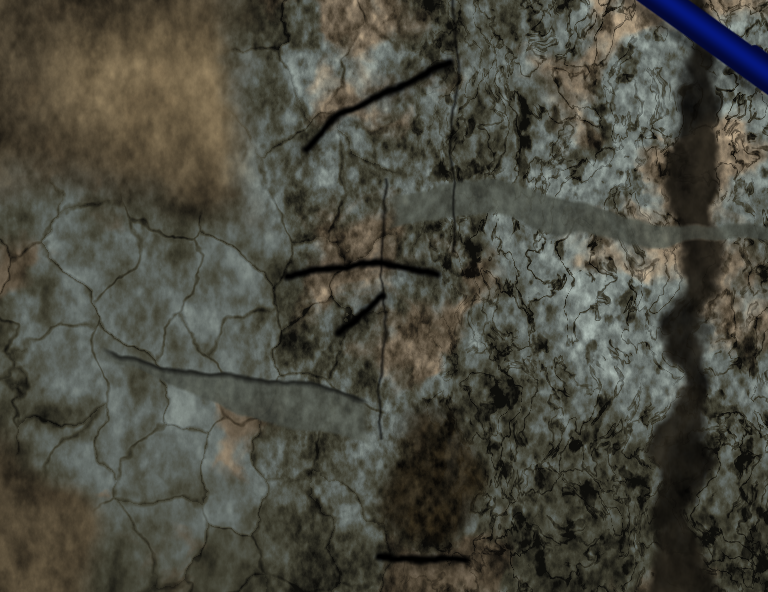
Write a WebGL 1 fragment shader that draws this texture.

```glsl
precision highp float;
uniform vec2 u_resolution;

float hash(vec2 p) {
  vec3 h = fract(p.xyx * 0.1031);
  h += dot(h, h.yzx + 33.33);
  return fract((h.x + h.y) * h.z);
}

float noise(vec2 p) {
  vec2 i = floor(p), f = fract(p);
  f = f * f * (3.0 - 2.0 * f);
  return mix(mix(hash(i), hash(i + vec2(1, 0)), f.x),
             mix(hash(i + vec2(0, 1)), hash(i + vec2(1, 1)), f.x), f.y);
}

float fbm(vec2 p) {
  float sum = 0.0, amp = 0.5;
  for (int i = 0; i < 5; i++) {
    sum += amp * noise(p);
    p = mat2(1.6, 1.2, -1.2, 1.6) * p + 17.3;
    amp *= 0.5;
  }
  return sum;
}

// x: distance to the facet border, y: random shade of the facet
vec2 facets(vec2 p) {
  vec2 cell = floor(p);
  float near = 9.0, next = 9.0, shade = 0.0;
  for (int j = -1; j <= 1; j++)
    for (int i = -1; i <= 1; i++) {
      vec2 c = cell + vec2(i, j);
      float d = length(c + vec2(hash(c), hash(c + 51.0)) - p);
      if (d < near) { next = near; near = d; shade = hash(c + 9.0); }
      else next = min(next, d);
    }
  return vec2(next - near, shade);
}

float segment(vec2 p, vec2 a, vec2 b) {
  vec2 d = b - a;
  return length(p - a - d * clamp(dot(p - a, d) / dot(d, d), 0.0, 1.0));
}

float below(float edge, float soft, float x) {
  return 1.0 - smoothstep(edge - soft, edge + soft, x);
}

void main() {
  vec2 p = gl_FragCoord.xy / u_resolution.y;
  vec2 warp = vec2(fbm(p * 9.0), fbm(p * 9.0 + 40.0)) - 0.5;
  vec2 q = p + 0.12 * warp;
  vec2 c = p + 0.045 * warp;
  float broad = fbm(p * 4.0 + 7.0) - 0.5;
  float blotch = fbm(p * vec2(26, 17)) - 0.5;
  float grain = fbm(p * vec2(95, 65) + 3.0) - 0.5;

  // Regions
  float left = below(0.47, 0.08, q.x);
  float white = smoothstep(0.84, 0.98, q.x) * smoothstep(0.05, 0.45, q.y);
  float topSoil = below(0.42, 0.05, q.x) * smoothstep(0.64, 0.75, q.y + 0.12 * q.x);
  float lowSoil = below(0.17, 0.04, q.x) * below(0.31, 0.05, q.y + 0.9 * q.x);
  float soil = max(topSoil, lowSoil);

  // Rock brightness
  float lum = 0.335 + 0.03 * left + 0.13 * white + 0.3 * broad;
  lum += blotch * mix(0.42, 0.3, white) + grain * mix(0.5, 0.2, left);
  vec2 block = facets(q * vec2(9, 6.5));
  float blocky = below(0.66, 0.02, p.x) * (1.0 - soil);
  lum += blocky * (0.12 * (block.y - 0.5) - 0.13 * below(0.04, 0.04, block.x));
  lum += 0.07 * below(0.05, 0.02, abs(q.x - 0.59)) * smoothstep(0.3, 0.45, p.y);

  // Dark net of flecks, stretched upright
  float net = abs(fbm(q * vec2(42, 25) + 11.0) - 0.5);
  float flecks = below(0.03, 0.03, net) * smoothstep(0.6, 0.9, q.x);
  lum -= flecks * (0.17 + 0.6 * max(broad, 0.0));
  float pits = smoothstep(0.56, 0.68, fbm(p * vec2(34, 24) + 70.0));
  lum -= 0.2 * pits * smoothstep(0.55, 0.8, p.x);
  lum *= 1.0 - 0.3 * below(0.2, 0.2, p.y);
  lum = max(lum, 0.05);

  vec3 tint = mix(vec3(1.02, 1.0, 0.77), vec3(0.94, 1.01, 0.97), smoothstep(0.2, 0.42, lum));
  float rust = smoothstep(0.54, 0.68, fbm(q * 7.0 + 25.0));
  tint = mix(tint, vec3(1.18, 0.96, 0.72), 0.65 * rust);
  vec3 col = lum * tint;

  // Soil with a sunlit patch
  float sun = topSoil * below(0.15, 0.09, length((q - vec2(0.3, 0.86)) * vec2(0.85, 1.0)));
  float earth = 0.25 + 0.2 * sun + 0.25 * broad + 0.22 * blotch + 0.16 * grain;
  col = mix(col, max(earth, 0.06) * vec3(1.14, 0.98, 0.72), 0.92 * soil);

  // Two grey veins
  float upperMid = 0.6 + 0.075 * exp(-pow((c.x - 0.8) / 0.16, 2.0));
  float upperWide = mix(0.029, 0.012, smoothstep(0.9, 1.2, c.x));
  float upper = below(upperWide, 0.004, abs(c.y - upperMid)) * smoothstep(0.64, 0.67, c.x);
  float drop = c.y - 0.395 + 0.26 * (c.x - 0.19);
  float lowerWide = mix(0.009, 0.038, smoothstep(0.2, 0.5, c.x));
  float lower = below(lowerWide, 0.004, abs(drop)) * smoothstep(0.17, 0.2, c.x) * below(0.62, 0.01, c.x);
  float stone = 0.3 + 0.15 * blotch + 0.16 * grain;
  col = mix(col, stone * vec3(0.98, 1.03, 0.92), 0.88 * max(upper, lower));
  float rim = lower * smoothstep(-0.014, 0.0, drop - lowerWide);
  col *= 1.0 - 0.65 * rim;

  // Joints and crevices
  float joint = segment(c, vec2(0.52, 0.75), vec2(0.62, 0.84));
  joint = min(joint, segment(c, vec2(0.62, 0.84), vec2(0.75, 0.88)));
  joint = min(joint, segment(c, vec2(0.48, 0.54), vec2(0.61, 0.56)));
  joint = min(joint, segment(c, vec2(0.61, 0.56), vec2(0.73, 0.53)));
  joint = min(joint, segment(c, vec2(0.58, 0.44), vec2(0.64, 0.49)));
  joint = min(joint, segment(c, vec2(0.64, 0.06), vec2(0.79, 0.05)));
  float hair = segment(c, vec2(0.645, 0.26), vec2(0.64, 0.7));
  hair = min(hair, segment(c, vec2(0.765, 0.58), vec2(0.765, 1.0)));
  col *= 1.0 - 0.85 * below(0.006, 0.005, joint) - 0.15 * below(0.02, 0.015, joint);
  col *= 1.0 - 0.65 * below(0.002, 0.003, hair);

  // Brown stain and the deep upright cleft
  float stain = below(0.075, 0.025, length((q - vec2(0.73, 0.18)) * vec2(1.0, 0.75)));
  col = mix(col, vec3(0.15, 0.12, 0.07) * (0.8 + 2.0 * grain), 0.85 * stain);
  float cleft = abs(q.x - 1.185 + 0.03 * (1.0 - p.y));
  float depth = below(0.022 + 0.012 * (1.0 - p.y), 0.012, cleft) * (1.0 - 0.6 * upper);
  col = mix(col, vec3(0.09, 0.08, 0.06) * (1.0 + 2.5 * blotch), 0.9 * depth);

  // Blue rod with its clip
  vec2 r = p - vec2(1.119, 1.0);
  float across = dot(r, vec2(0.585, 0.811));
  float rod = below(0.026, 0.002, abs(across));
  float clip = below(0.009, 0.002, segment(p, vec2(1.275, 0.915), vec2(1.33, 0.873)));
  vec3 blue = mix(vec3(0.01, 0.03, 0.2), vec3(0.02, 0.09, 0.48), below(0.012, 0.012, abs(across - 0.004)));
  col *= 1.0 - 0.5 * below(-0.026, 0.012, across) * smoothstep(-0.05, -0.03, across);
  col = mix(col, blue, max(rod, clip));

  gl_FragColor = vec4(clamp(col, 0.0, 1.0), 1.0);
}
```
